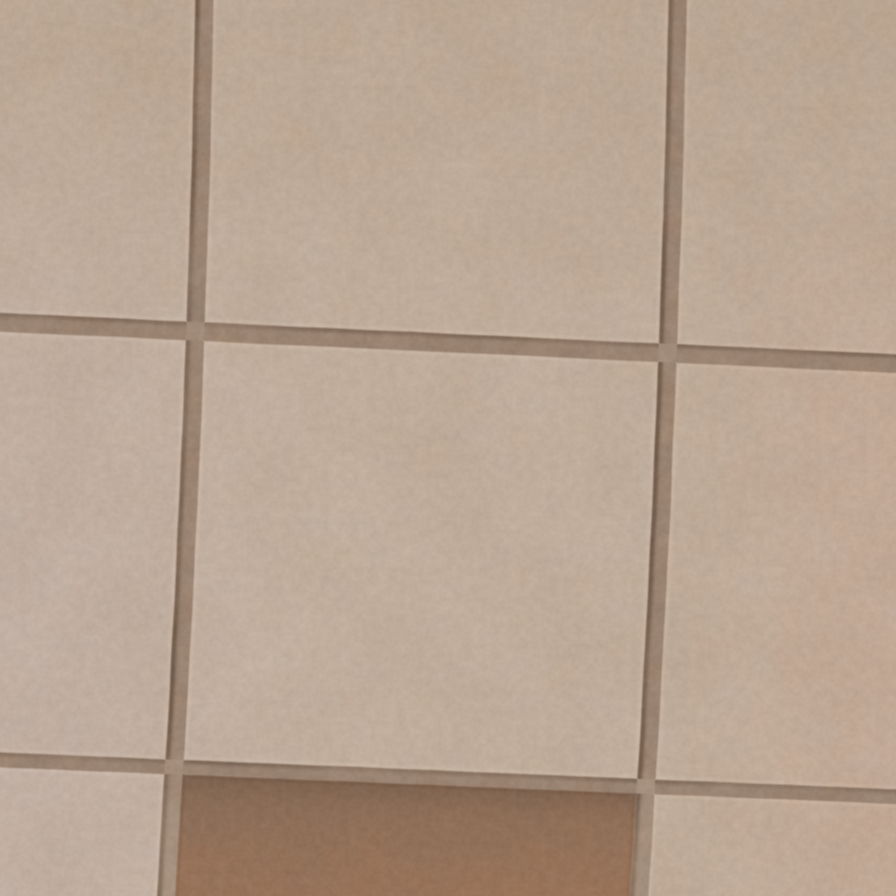
Reproduce this pattern procedurally as a Shadertoy shader.

```glsl
const vec3 TILE_LIGHT = vec3(0.765, 0.693, 0.628);
const vec3 TILE_WARM = vec3(0.727, 0.645, 0.570);
const vec3 ACCENT_TOP = vec3(0.535, 0.425, 0.345);
const vec3 ACCENT_LOW = vec3(0.605, 0.455, 0.350);
const vec3 GROUT = vec3(0.605, 0.515, 0.445);
const vec3 GROUT_PALE = vec3(0.655, 0.570, 0.500);
const vec3 CREVICE = vec3(0.450, 0.365, 0.300);

float hash(vec2 p) {
    vec3 q = fract(p.xyx * vec3(0.1031, 0.1030, 0.0973));
    q += dot(q, q.yzx + 33.33);
    return fract((q.x + q.y) * q.z);
}

vec2 gradient(vec2 cell) {
    float angle = 6.2832 * hash(cell);
    return vec2(cos(angle), sin(angle));
}

float gradientNoise(vec2 p) {
    vec2 i = floor(p), f = p - i;
    vec2 w = f * f * f * (f * (f * 6.0 - 15.0) + 10.0);
    vec2 e = vec2(0.0, 1.0);
    float low = mix(dot(gradient(i), f), dot(gradient(i + e.yx), f - e.yx), w.x);
    float high = mix(dot(gradient(i + e), f - e), dot(gradient(i + e.yy), f - e.yy), w.x);
    return mix(low, high, w.y);
}

float fbm(vec2 p) {
    float sum = 0.0, amplitude = 0.5;
    for (int i = 0; i < 4; i++) {
        sum += amplitude * gradientNoise(p);
        p = mat2(1.6, 1.2, -1.2, 1.6) * p + 17.3;
        amplitude *= 0.6;
    }
    return sum;
}

// Slightly tilted and bowed tile grid; joints lie on whole numbers
vec2 tileSpace(vec2 p) {
    float u = (p.x - 0.185 - 0.043 * p.y - 0.025 * p.y * (1.0 - p.y)) / 0.528;
    float v = (p.y - 0.152 + 0.041 * p.x) / (0.4885 - 0.0055 * p.x);
    return vec2(u, v);
}

float ridge(float x, float width) {
    return exp(-x * x / (width * width));
}

vec3 glazeColor(vec2 p, vec2 id) {
    float warm = 0.40 + 0.35 * (p.x - 0.5) + 0.45 * smoothstep(0.55, 1.0, p.y);
    warm += 0.7 * fbm(p * 9.0) + 0.16 * (hash(id + 7.0) - 0.5);
    vec3 color = mix(TILE_LIGHT, TILE_WARM, clamp(warm, 0.0, 1.0));
    // Cool cast at the lower left, rosy cast at the right
    color += vec3(0.0, 0.003, 0.022) * smoothstep(0.4, 0.0, p.x) * smoothstep(1.0, 0.3, p.y);
    color += vec3(0.012, -0.006, -0.008) * smoothstep(0.7, 1.0, p.x) * smoothstep(0.9, 0.5, p.y);
    return color;
}

vec3 accentColor(vec2 p, vec2 cell) {
    float depth = 1.0 - cell.y;
    float light = smoothstep(0.0, 0.3, depth) * 0.7 + 0.3 * cell.x;
    vec3 color = mix(ACCENT_TOP, ACCENT_LOW, light + 0.25 * fbm(p * 11.0));
    return color * (1.0 - 0.08 * ridge(depth - 0.02, 0.04));
}

void mainImage(out vec4 fragColor, in vec2 fragCoord) {
    vec2 p = fragCoord / iResolution.xy;
    float soft = max(0.0016, 0.8 / min(iResolution.x, iResolution.y));
    vec2 grid = tileSpace(p);
    vec2 id = floor(grid);
    vec2 nearest = floor(grid + 0.5);

    // Signed offsets from joint centres, in canvas units
    vec2 offset = (grid - nearest) * vec2(0.528, 0.486);
    offset += 0.0008 * vec2(gradientNoise(p.yx * 14.0), gradientNoise(p * 14.0 + 5.0));
    vec2 halfWidth = vec2(0.0102, nearest.y > 0.5 ? 0.0104 : 0.0082);
    vec2 edge = abs(offset) - halfWidth;
    vec2 joint = 1.0 - smoothstep(-soft, soft, edge);
    float groutMask = max(joint.x, joint.y);

    // Tile faces with one brown accent tile
    bool isAccent = id == vec2(0.0, -1.0);
    vec3 tile = isAccent ? accentColor(p, grid - id) : glazeColor(p, id);
    float rim = ridge(min(edge.x, edge.y) - 0.0025, 0.002);
    tile += (isAccent ? -0.025 : 0.022) * rim;

    // Grout, paler at the foot and where joints cross
    float pale = 0.8 * joint.x * smoothstep(0.18, 0.06, p.y) + 0.5 * joint.x * joint.y;
    vec3 grout = mix(GROUT, GROUT_PALE, clamp(pale, 0.0, 1.0));
    grout += 0.05 * fbm(p * 24.0);

    // Shadows under the left and upper tile edges
    float wear = clamp(0.75 + 0.9 * gradientNoise(p * 6.0 + 3.0), 0.3, 1.0);
    float leftShade = ridge(offset.x + halfWidth.x - 0.0025, 0.0035) * (1.0 - joint.y);
    float upperShade = ridge(offset.y - halfWidth.y + 0.002, 0.0032) * (1.0 - joint.x);
    grout = mix(grout, CREVICE, wear * max(leftShade, 0.65 * upperShade));

    // Fine surface grain
    vec3 color = mix(tile, grout, groutMask);
    color += 0.022 * gradientNoise(p * 95.0) + 0.018 * gradientNoise(p * 210.0);
    color += vec3(0.010, 0.0, -0.010) * gradientNoise(p * 30.0 + 9.0);
    fragColor = vec4(color, 1.0);
}
```
